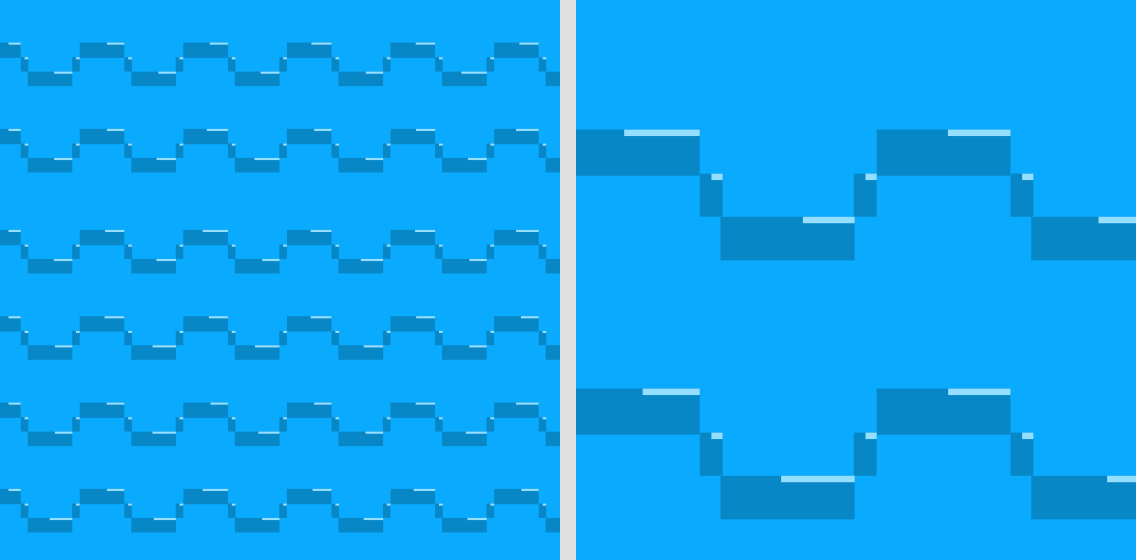
Left: the whole. Right: its middle third, enlarged.
This pattern is drawn by a WebGL 1 fragment shader. Its source:

```glsl
precision highp float;
// Rows of stepped pixel waves on flat blue water. Each wave is four boxes
// repeated along x; light glints sit on the right end of every ledge,
// and a hash varies the glint length on the long ledges.

uniform vec2 u_resolution;

float hash(vec2 p) {
    return fract(sin(dot(p, vec2(41.3, 289.1))) * 4375.5);
}

// Antialiased coverage of the box from lo to hi; px is the pixel size.
float box(vec2 p, vec2 lo, vec2 hi, float px) {
    vec2 inside = clamp((p - lo) / px + 0.5, 0.0, 1.0)
                * clamp((hi - p) / px + 0.5, 0.0, 1.0);
    return inside.x * inside.y;
}

// A small step with its right edge at x: body in r, glint in g.
vec2 smallStep(vec2 p, float x, float px) {
    return vec2(box(p, vec2(x - 0.53, 1.02), vec2(x, 2.02), px),
                box(p, vec2(x - 0.26, 1.02), vec2(x, 1.17), px));
}

// A long ledge from lo to hi with a glint of the given length.
vec2 ledge(vec2 p, vec2 lo, vec2 hi, float glint, float px) {
    return vec2(box(p, lo, hi, px),
                box(p, vec2(hi.x - glint, lo.y), vec2(hi.x, lo.y + 0.15), px));
}

// Most glints are between 1.2 and 1.8 units long.
float glintLength(vec2 id) {
    float h = hash(id);
    return 1.2 + 0.6 * h * h;
}

void main() {
    // Grid of wave steps, 38.92 across the canvas, with y pointing down.
    float px = 38.92 / min(u_resolution.x, u_resolution.y);
    vec2 p = vec2(gl_FragCoord.x, u_resolution.y - gl_FragCoord.y) * px;
    p -= vec2(5.54, 2.955);

    // One wider gap follows the second row.
    if (p.y > 11.0) p.y -= 1.02;

    // Cell borders cross the middle of the rising step.
    vec2 period = vec2(7.2, 6.0);
    vec2 id = floor((p + vec2(0.4, 1.5)) / period);
    p -= id * period;

    // Glints are shorter on the crests cut by the left border.
    float crestGlint = id.x < 0.0 ? 0.85 : glintLength(id);
    float troughGlint = glintLength(id + 17.5);

    vec2 wave = ledge(p, vec2(0.0), vec2(3.1, 1.07), crestGlint, px);
    wave = max(wave, ledge(p, vec2(3.58, 2.02), vec2(6.69, 3.03), troughGlint, px));
    wave = max(wave, smallStep(p, 3.63, px));
    wave = max(wave, smallStep(p, 0.0, px));
    wave = max(wave, smallStep(p, period.x, px));

    vec3 color = vec3(0.04, 0.67, 1.0);
    color = mix(color, vec3(0.03, 0.53, 0.78), wave.r);
    color = mix(color, vec3(0.58, 0.87, 1.0), wave.g);
    gl_FragColor = vec4(color, 1.0);
}
```
